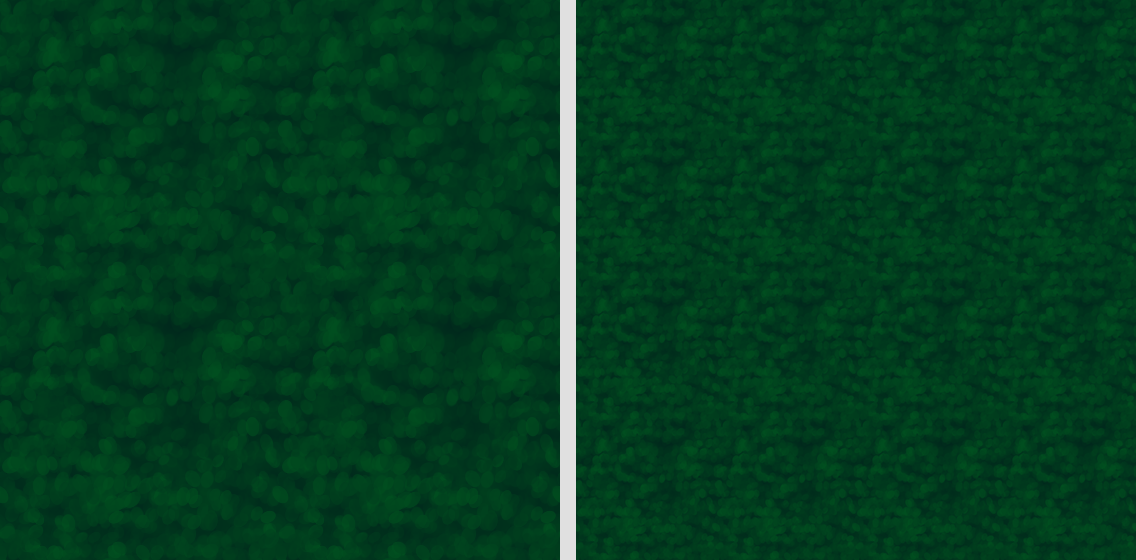
Left, the tile; right, the same tile 2 across and 2 down.
A three.js fragment shader for this texture:

```glsl
// Deep green foliage of translucent, overlapping oval dabs laid in wavy rows.
varying vec2 vUv;

const float TAU = 6.2831853;
const float TILES = 2.0;              // whole repeats across the canvas
const vec2 GRID = vec2(24.0, 16.0);   // dab cells per tile
const int LAYERS = 5;
const vec3 SHADE_GREEN = vec3(0.0, 0.155, 0.108);
const vec3 LEAF_GREEN = vec3(0.0, 0.312, 0.121);

float hash(vec2 p, float seed) {
  vec3 q = fract(vec3(p.xyx + seed * 7.31) * vec3(0.1031, 0.1030, 0.0973));
  q += dot(q, q.yzx + 33.33);
  return fract((q.x + q.y) * q.z);
}

// Wraps a whole-number cell, safe against rounding.
vec2 wrapCell(vec2 cell, vec2 period) {
  return floor(mod(cell + 0.5, period));
}

// Gradient noise whose lattice wraps after one tile.
float cornerSlope(vec2 corner, vec2 offset, vec2 period, float seed) {
  float angle = TAU * hash(wrapCell(corner, period), seed);
  return dot(vec2(cos(angle), sin(angle)), offset);
}

float gradientNoise(vec2 tileUv, vec2 period, float seed) {
  vec2 p = tileUv * period;
  vec2 i = floor(p);
  vec2 f = p - i;
  vec2 w = f * f * f * (f * (f * 6.0 - 15.0) + 10.0);
  vec2 right = vec2(1.0, 0.0);
  vec2 up = vec2(0.0, 1.0);
  float low = mix(cornerSlope(i, f, period, seed),
                  cornerSlope(i + right, f - right, period, seed), w.x);
  float high = mix(cornerSlope(i + up, f - up, period, seed),
                   cornerSlope(i + 1.0, f - 1.0, period, seed), w.x);
  return mix(low, high, w.y);
}

// Coverage of a tilted oval, 1 inside and 0 outside.
float oval(vec2 p, vec2 radii, float angle, float softness) {
  float c = cos(angle);
  float s = sin(angle);
  vec2 q = vec2(c * p.x + s * p.y, c * p.y - s * p.x) / radii;
  return 1.0 - smoothstep(1.0 - softness, 1.05, length(q));
}

// Light and shade, stretched along the rows.
float foliageLight(vec2 p) {
  return 0.75 * gradientNoise(p, vec2(7.0, 15.0), 21.0)
       + 0.3 * gradientNoise(p, vec2(4.0, 5.0), 22.0);
}

// Paints one layer of dabs over the given tone.
float paintLayer(float tone, vec2 p, float layer) {
  vec2 shift = vec2(0.137 * layer, 0.0);
  vec2 home = floor((p + shift) * GRID);
  float seed = layer * 8.0;
  for (int j = -1; j <= 1; j++) {
    for (int i = -1; i <= 1; i++) {
      vec2 cell = home + vec2(float(i), float(j));
      vec2 id = wrapCell(cell, GRID);
      vec2 jitter = vec2(hash(id, seed + 1.0), hash(id, seed + 2.0)) - 0.5;
      vec2 center = (cell + 0.5 + 0.9 * jitter) / GRID - shift;

      float size = mix(0.75, 1.08, hash(id, seed + 3.0));
      float tilt = 1.9 * (hash(id, seed + 4.0) - 0.5) - 0.25;
      float softness = mix(0.08, 0.32, pow(hash(id, seed + 5.0), 2.0));
      float cover = oval(p - center, size * vec2(0.024, 0.033), tilt, softness);

      if (cover > 0.0) {
        // Dabs near the middle of a row catch more light.
        float rowLight = 1.0 * (0.25 - abs(jitter.y));
        float variation = 0.9 * (hash(id, seed + 6.0) - 0.5);
        float dabTone = 0.44 + foliageLight(center) + rowLight + variation;
        dabTone = clamp(dabTone, 0.0, 1.0);
        // Light dabs lie boldly on top, dark ones only glaze.
        float opacity = 0.1 + 0.5 * dabTone;
        tone = mix(tone, dabTone, cover * opacity);
      }
    }
  }
  return tone;
}

void main() {
  vec2 p = fract(vUv * TILES);

  // Gentle waves bend the rows.
  p.y += 0.035 * gradientNoise(p, vec2(3.0, 3.0), 31.0);

  float tone = clamp(0.3 + 0.6 * foliageLight(p), 0.0, 1.0);
  for (int n = 0; n < LAYERS; n++) {
    tone = paintLayer(tone, p, float(n));
  }

  gl_FragColor = vec4(mix(SHADE_GREEN, LEAF_GREEN, tone), 1.0);
}
```
